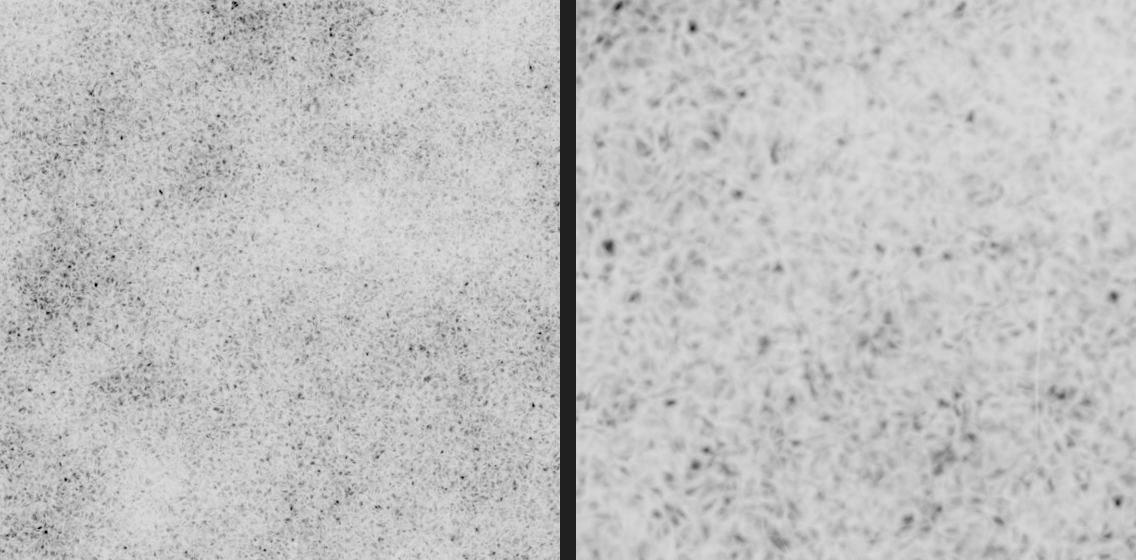
Left, the full canvas; right, a detail of the centre.
This texture is drawn by a Shadertoy shader. Its source:

```glsl
const float LIGHTEST = 0.88;      // tone of the palest paper
const float MEDIAN_DEPTH = 0.128; // typical darkening below the palest tone
const float CONTRAST = 0.50;      // spread of the darkening, skewed to dark

const float CLOUD_FREQ = 4.0;
const float COARSE_CELL_FREQ = 70.0;
const float FINE_CELL_FREQ = 118.0;
const float GRAIN_FREQ = 135.0;
const vec2 FIBRE_FREQ = vec2(42.0, 5.0);
const float VEIN_FREQ = 24.0;

const float CLOUD_WEIGHT = 0.56;
const float COARSE_CELL_WEIGHT = 0.42;
const float FINE_CELL_WEIGHT = 0.40;
const float GRAIN_WEIGHT = 0.46;
const float FIBRE_WEIGHT = 1.0;
const float VEIN_WEIGHT = 0.55;

const float NOISE_DEVIATION = 0.43;
const mat2 OCTAVE_TURN = mat2(0.8, 0.6, -0.6, 0.8);

// Integer hash: two values from 0 to 1 per lattice point
vec2 hash2(vec2 cell) {
    uvec2 q = uvec2(ivec2(cell)) * uvec2(1597u, 3812u) + uvec2(7919u, 104729u);
    q = q * 1664525u + 1013904223u;
    q.x += q.y * 1664525u;
    q.y += q.x * 1664525u;
    q ^= q >> 16u;
    q.x += q.y * 1664525u;
    q.y += q.x * 1664525u;
    q ^= q >> 16u;
    return vec2(q & 65535u) / 65535.0;
}

// Value noise from -1 to 1
float noise(vec2 p) {
    vec2 i = floor(p), f = fract(p);
    vec2 s = f * f * (3.0 - 2.0 * f);
    float low = mix(hash2(i).x, hash2(i + vec2(1, 0)).x, s.x);
    float high = mix(hash2(i + vec2(0, 1)).x, hash2(i + vec2(1, 1)).x, s.x);
    return 2.0 * mix(low, high, s.y) - 1.0;
}

// Layered noise scaled to unit deviation
float fbm(vec2 p, int octaves, float gain) {
    float sum = 0.0, power = 0.0, amp = 1.0;
    for (int k = 0; k < octaves; k++) {
        sum += amp * noise(p);
        power += amp * amp;
        amp *= gain;
        p = OCTAVE_TURN * p * 2.03 + 17.3;
    }
    return sum / (NOISE_DEVIATION * sqrt(power));
}

// Dark rounded cells parted by pale walls, about unit deviation
float cells(vec2 p) {
    vec2 base = floor(p);
    float nearest = 8.0, second = 8.0, strength = 0.0;
    for (int y = -1; y <= 1; y++) {
        for (int x = -1; x <= 1; x++) {
            vec2 id = base + vec2(x, y);
            float d = length(id + hash2(id) - p);
            if (d < nearest) {
                second = nearest;
                nearest = d;
                strength = hash2(id + 531.0).x;
            } else {
                second = min(second, d);
            }
        }
    }
    return ((second - nearest) * (0.4 + 1.2 * strength) - 0.3) / 0.24;
}

// Thin pale line along the zero contour of a noise field
float thread(vec2 p, float width) {
    return 1.0 - smoothstep(0.0, width, abs(noise(p)));
}

void mainImage(out vec4 fragColor, in vec2 fragCoord) {
    vec2 uv = fragCoord / iResolution.y;
    vec2 warp = vec2(noise(uv * 45.0), noise(uv * 45.0 + 71.0));
    vec2 bent = uv + 0.004 * warp;

    // Clouds, cells and grain
    float depth = CLOUD_WEIGHT * fbm(uv * CLOUD_FREQ + 3.7, 4, 0.65);
    depth += COARSE_CELL_WEIGHT * cells(bent * COARSE_CELL_FREQ);
    depth += FINE_CELL_WEIGHT * cells(OCTAVE_TURN * bent * FINE_CELL_FREQ + 41.0);
    depth += GRAIN_WEIGHT * fbm(OCTAVE_TURN * uv * GRAIN_FREQ, 2, 0.8);

    // Upright fibres and wandering veins, each in scattered patches
    float fibrePatch = smoothstep(0.1, 0.7, noise(uv * vec2(26.0, 9.0) + 13.0));
    float veinPatch = smoothstep(0.0, 0.6, noise(uv * 11.0 + 57.0));
    depth -= FIBRE_WEIGHT * fibrePatch * thread((uv + 0.0015 * warp) * FIBRE_FREQ + 5.0, 0.16);
    depth -= VEIN_WEIGHT * veinPatch * thread(OCTAVE_TURN * bent * VEIN_FREQ + 29.0, 0.12);

    float tone = LIGHTEST - MEDIAN_DEPTH * exp(CONTRAST * depth);
    fragColor = vec4(vec3(clamp(tone, 0.0, 1.0)), 1.0);
}
```
